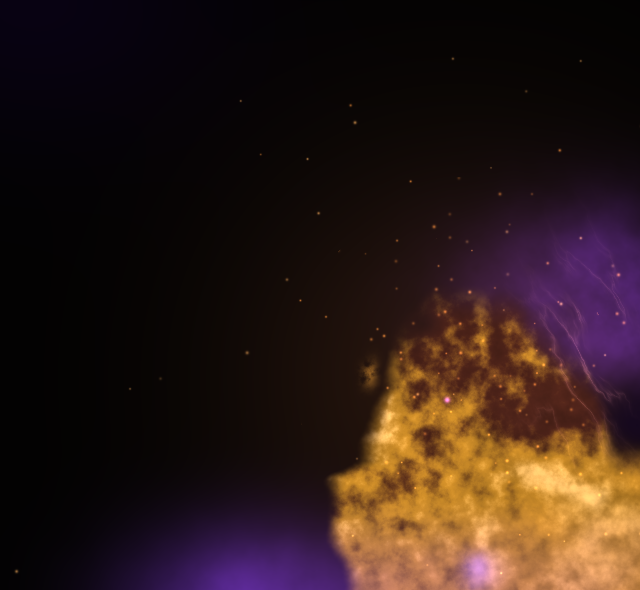
Reproduce this background procedurally as a WebGL 2 fragment shader.

```glsl
#version 300 es
precision highp float;
// A golden nebula rising in the lower right of a dark, violet-tinted starry sky.

#define EMBER  vec3(0.31, 0.14, 0.10)
#define GOLD   vec3(0.76, 0.52, 0.15)
#define PALE   vec3(1.00, 0.76, 0.42)
#define ROSE   vec3(0.75, 0.47, 0.46)
#define VIOLET vec3(0.34, 0.15, 0.60)
#define NAVY   vec3(0.08, 0.03, 0.12)
#define BROWN  vec3(0.145, 0.078, 0.045)
#define WARP   0.045
#define STAR_RADIUS 0.0022

uniform vec2 u_resolution;
out vec4 outColor;

float hash(vec2 p) {
  vec3 q = fract(p.xyx * 0.1031);
  q += dot(q, q.yzx + 33.33);
  return fract((q.x + q.y) * q.z);
}

float noise(vec2 p) {
  vec2 i = floor(p), f = fract(p);
  f = f * f * (3.0 - 2.0 * f);
  return mix(mix(hash(i), hash(i + vec2(1, 0)), f.x),
             mix(hash(i + vec2(0, 1)), hash(i + vec2(1, 1)), f.x), f.y);
}

float fbm(vec2 p) {
  float sum = 0.0, amp = 0.5;
  for (int i = 0; i < 6; i++) {
    sum += amp * noise(p);
    p = mat2(1.6, 1.2, -1.2, 1.6) * p + 17.0;
    amp *= 0.5;
  }
  return sum;
}

// Soft elliptical spot; falloff is the inverse squared width per axis
float glow(vec2 p, vec2 center, vec2 falloff) {
  vec2 d = p - center;
  return exp(-dot(d * d, falloff));
}

float segment(vec2 p, vec2 a, vec2 b) {
  vec2 d = b - a;
  return length(p - a - d * clamp(dot(p - a, d) / dot(d, d), 0.0, 1.0));
}

// Outline of the cloud: left side by height, top side by position
float leftEdge(float y) {
  return 0.60 - 0.04 * smoothstep(0.0, 0.1, y) + 0.055 * smoothstep(0.17, 0.215, y)
       + 0.05 * smoothstep(0.21, 0.40, y);
}

float topEdge(float x) {
  return 0.43 + 0.06 * smoothstep(0.66, 0.75, x) - 0.12 * smoothstep(0.84, 1.0, x)
       - 0.13 * smoothstep(0.99, 1.06, x);
}

// One jittered star per grid cell, kept when its hash is below the density
float stars(vec2 p, float scale, float density) {
  vec2 cell = floor(p * scale);
  vec2 spot = 0.2 + 0.6 * vec2(hash(cell + 3.1), hash(cell + 8.7));
  float d = length(fract(p * scale) - spot) / scale;
  float size = STAR_RADIUS * (0.6 + 0.7 * hash(cell + 5.3));
  return step(hash(cell), density) * exp(-d * d / (size * size)) * (0.3 + 0.7 * hash(cell + 1.9));
}

vec3 sky(vec2 p, float cloud) {
  vec3 col = vec3(0.008, 0.006, 0.006) + BROWN * glow(p, vec2(0.78, 0.36), vec2(6.5));
  col += vec3(0.022, 0.0, 0.065) * glow(p, vec2(0.05, 1.0), vec2(9.0, 18.0));
  col += VIOLET * glow(p, vec2(0.45, -0.03), vec2(22.0, 60.0)) * (0.75 + 0.5 * cloud);
  col += vec3(0.27, 0.11, 0.46) * glow(p, vec2(1.07, 0.49), vec2(18.0, 45.0)) * (0.3 + 1.3 * cloud);
  return col;
}

vec3 nebula(vec2 p, float rim, float coarse, float fine) {
  // Heat grows downward and to the lower right corner
  float calm = glow(p, vec2(1.08, 0.07), vec2(14.0, 30.0));
  float heat = 0.06 + 0.50 * smoothstep(0.45, 0.16, p.y) + 0.38 * calm;
  heat += 0.50 * exp(-rim * rim * 900.0) * smoothstep(0.16, 0.23, p.y) * smoothstep(0.45, 0.36, p.y);
  float spine = min(segment(p, vec2(0.78, 0.31), vec2(0.86, 0.225)),
                    segment(p, vec2(0.86, 0.225), vec2(1.02, 0.16)));
  heat += 0.30 * exp(-spine * spine * 2200.0);
  heat -= 0.42 * glow(p, vec2(0.99, 0.285), vec2(90.0, 200.0));
  heat += (1.0 - 0.75 * calm) * (1.3 * (coarse - 0.5) + 1.3 * (fine - 0.5));
  vec3 col = mix(EMBER, GOLD, smoothstep(0.0, 0.75, heat));
  col = mix(col, PALE, smoothstep(0.75, 1.3, heat));
  col *= 0.75 + 0.5 * fine;
  // Rose haze along the base with a violet knot
  float haze = smoothstep(0.17, 0.0, p.y) * (0.35 + 0.7 * coarse);
  col = mix(col, ROSE * (0.75 + 0.5 * fine), haze * (1.0 - 0.5 * calm));
  return col + vec3(0.12, 0.1, 0.5) * glow(p, vec2(0.815, 0.03), vec2(1200.0, 900.0)) * (0.4 + coarse);
}

void main() {
  vec2 p = gl_FragCoord.xy / u_resolution.y;
  float coarse = fbm(p * 10.0), fine = fbm(p * 38.0 + 9.0);
  vec2 w = p + WARP * (vec2(coarse, fbm(p * 11.0 + 41.0)) - 0.5);
  vec3 col = sky(p, coarse);

  // Cloud body
  float rim = w.x - leftEdge(w.y);
  float body = smoothstep(-0.012, 0.03, rim) * smoothstep(-0.03, 0.06, topEdge(w.x) - w.y);
  body *= 1.0 - 0.75 * glow(w, vec2(0.71, 0.44), vec2(900.0, 1000.0));
  col = mix(col, nebula(w, rim - 0.018, coarse, fine), body);
  col += GOLD * 0.7 * glow(w, vec2(0.624, 0.37), vec2(5000.0, 2500.0)) * smoothstep(0.4, 0.65, fine);

  // Rosy filaments and the dark hollow at the right
  float strand = abs(fbm(vec2(w.x * 16.0 + w.y * 9.0, w.y * 5.0)) - 0.5);
  col += ROSE * 0.35 * exp(-strand * 45.0) * glow(p, vec2(1.0, 0.39), vec2(140.0, 50.0));
  col = mix(col, NAVY, 0.9 * glow(w, vec2(1.08, 0.29), vec2(350.0, 500.0)));

  // Scattered stars, denser near the cloud
  float near = glow(p, vec2(0.8, 0.38), vec2(12.0));
  col += vec3(0.60, 0.42, 0.22) * stars(p, 16.0, 0.10 + 0.15 * near);
  col += vec3(0.65, 0.38, 0.14) * stars(p + 4.0, 48.0, 0.30 * near * near);
  col += vec3(0.8, 0.4, 0.9) * glow(p, vec2(0.758, 0.322), vec2(50000.0));

  outColor = vec4(clamp(col, 0.0, 1.0), 1.0);
}
```
